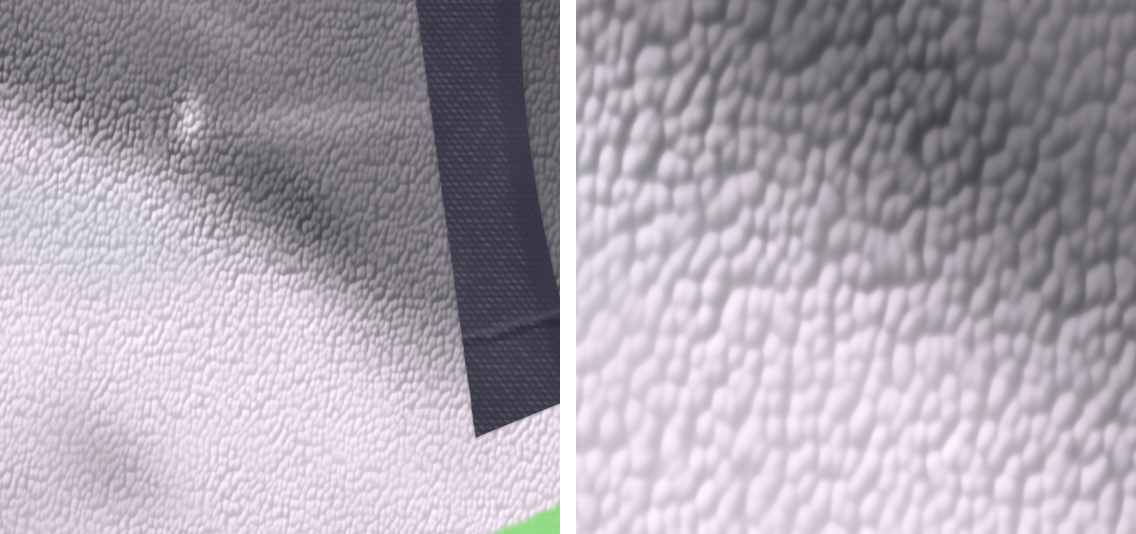
Left: the whole. Right: its middle third, enlarged.
A WebGL 1 fragment shader for this texture:

```glsl
precision highp float;
// Pebbled silvery-pink fabric in folded light, with a dark woven strap on the right.
uniform vec2 u_resolution;

const vec3 STRAP_COLOR = vec3(0.255, 0.25, 0.305);
const vec3 STRAP_BORDER = vec3(0.235, 0.23, 0.29);
const vec3 THREAD_LIGHT = vec3(0.10, 0.10, 0.11);
const vec3 GREEN_CORNER = vec3(0.52, 0.86, 0.45);
const vec2 GRAIN_DENSITY = vec2(104.0, 62.0);

vec2 hash22(vec2 p) {
  vec3 q = fract(p.xyx * vec3(0.1031, 0.1030, 0.0973));
  q += dot(q, q.yzx + 33.33);
  return fract((q.xx + q.yz) * q.zy);
}

float valueNoise(vec2 p) {
  vec2 i = floor(p);
  vec2 f = fract(p);
  f = f * f * (3.0 - 2.0 * f);
  float low = mix(hash22(i).x, hash22(i + vec2(1.0, 0.0)).x, f.x);
  float high = mix(hash22(i + vec2(0.0, 1.0)).x, hash22(i + 1.0).x, f.x);
  return mix(low, high, f.y);
}

float fbm(vec2 p) {
  return 0.55 * valueNoise(p) + 0.3 * valueNoise(p * 2.1 + 7.3) + 0.15 * valueNoise(p * 4.3 + 3.1);
}

// Rounded grains: soft minimum of squared distances to scattered points
float grainHeight(vec2 p) {
  vec2 cell = floor(p);
  float total = 0.0;
  for (int j = -1; j <= 1; j++) {
    for (int i = -1; i <= 1; i++) {
      vec2 c = cell + vec2(float(i), float(j));
      vec2 d = c + 0.05 + 0.9 * hash22(c) - p;
      total += exp(-8.0 * dot(d, d));
    }
  }
  return log(total + 0.01) / 8.0;
}

// Soft elliptical patch, turned by angle
float patchAt(vec2 p, vec2 center, vec2 radius, float angle) {
  vec2 d = p - center;
  float c = cos(angle);
  float s = sin(angle);
  d = vec2(c * d.x + s * d.y, c * d.y - s * d.x) / radius;
  return exp(-dot(d, d));
}

// Signed depth below the diagonal fold, positive on the lit side
float foldDepth(vec2 p) {
  float x2 = p.x * p.x;
  float fold = 0.78 - 0.42 * p.x - 0.28 * x2 + 0.25 * x2 * x2 * x2;
  return fold - p.y + 0.06 * (fbm(p * 7.0) - 0.5);
}

// Broad light and shadow of the folded cloth
float clothTone(vec2 p, float depth) {
  float width = mix(0.06, 0.13, p.x);
  float lit = smoothstep(-width, width, depth);
  float shade = 0.51 + 0.10 * (fbm(p * 6.0 + 4.0) - 0.5);
  shade += 0.13 * patchAt(p, vec2(0.56, 0.74), vec2(0.20, 0.035), 0.06);
  shade -= 0.09 * patchAt(p, vec2(0.52, 0.60), vec2(0.17, 0.05), -0.65);
  shade += 0.07 * patchAt(p, vec2(0.40, 0.90), vec2(0.16, 0.04), -0.5);
  float bright = 0.83 + 0.07 * smoothstep(0.55, 0.35, p.y);
  bright += 0.08 * (fbm(p * 5.0 + 11.0) - 0.5);
  bright -= 0.13 * patchAt(p, vec2(0.20, 0.12), vec2(0.13, 0.07), -0.7);
  bright -= 0.08 * patchAt(p, vec2(0.0, 0.08), vec2(0.16, 0.13), 0.0);
  bright -= 0.09 * patchAt(p, vec2(0.72, 0.31), vec2(0.14, 0.06), -0.5);
  float highlight = 0.30 * patchAt(p, vec2(0.34, 0.74), vec2(0.022, 0.05), -0.1);
  return mix(shade, bright, lit) + highlight;
}

// Side-lit relief of the grains, with its extremes compressed
float grainRelief(vec2 p) {
  vec2 warp = vec2(valueNoise(p * 30.0), valueNoise(p * 30.0 + 19.0)) - 0.5;
  vec2 g = (vec2(p.x - 0.12 * p.y, p.y) + 0.005 * warp) * GRAIN_DENSITY;
  float h = grainHeight(g);
  float relief = h - grainHeight(g + vec2(-0.28, 0.3)) + 0.6 * (h + 0.07);
  return relief / (1.0 + 1.5 * abs(relief));
}

vec3 clothColor(vec2 p) {
  float depth = foldDepth(p);
  float contrast = 0.33 + 0.30 * exp(-pow(depth / 0.11, 2.0)) * mix(1.2, 0.6, p.x);
  contrast += 0.45 * patchAt(p, vec2(0.34, 0.74), vec2(0.04, 0.06), 0.0);
  contrast *= 0.7 + 0.6 * valueNoise(p * 22.0 + 5.0);
  float tone = clothTone(p, depth) + contrast * grainRelief(p);
  vec3 color = vec3(tone, 0.02 + 0.925 * tone, 0.035 + 0.96 * tone);
  float cool = patchAt(p, vec2(0.14, 0.54), vec2(0.22, 0.09), -0.2);
  return color + cool * vec3(-0.03, 0.015, 0.0);
}

// Staggered rows of small raised threads
float weave(vec2 p) {
  vec2 g = p * vec2(74.0, 92.0);
  g.x += 0.5 * mod(floor(g.y), 2.0);
  vec2 d = fract(g) - 0.5;
  d.y += 0.35 * d.x;
  return smoothstep(0.6, 0.05, length(d * vec2(0.9, 1.2))) * (0.3 + 0.8 * hash22(floor(g)).x);
}

vec3 strapColor(vec2 p, float across, float fromRight) {
  float border = smoothstep(0.055, 0.035, fromRight);
  vec3 color = mix(STRAP_COLOR, STRAP_BORDER, border);
  color += THREAD_LIGHT * (weave(vec2(across, p.y)) - 0.2) * (1.0 - 0.75 * border);
  float seam = p.y - 0.355 - 0.25 * across + 0.01 * valueNoise(p * 40.0);
  color += 0.05 * exp(-pow(seam / 0.006, 2.0)) - 0.05 * exp(-pow((seam + 0.014) / 0.007, 2.0));
  return color + 0.05 * (fbm(p * 9.0) - 0.5);
}

void main() {
  vec2 p = gl_FragCoord.xy / u_resolution.x;
  float soft = 0.002;
  float across = p.x - 0.873 + 0.137 * p.y + 0.002 * (valueNoise(p * 90.0) - 0.5);
  float rise = max(0.953 - p.y, 0.0);
  float fromRight = 0.93 + 0.25 * rise * rise - p.x;
  float fromBottom = p.y - 0.172 - 0.405 * (p.x - 0.849);

  vec3 color = clothColor(p);
  float behind = smoothstep(soft, -soft, fromRight) * step(0.4, p.y);
  color *= 1.0 - behind * mix(0.15, 0.25, smoothstep(0.5, 0.9, p.y));
  float corner = p.y - 0.42 * (p.x - 0.885) + 0.012 * (valueNoise(p * 60.0) - 0.5);
  color = mix(color, GREEN_CORNER, 0.85 * smoothstep(0.012, -0.008, corner));

  float inside = min(across, min(fromRight, fromBottom));
  color *= 1.0 - 0.12 * smoothstep(-0.008, 0.0, inside);
  color = mix(color, strapColor(p, across, fromRight), smoothstep(-soft, soft, inside));
  gl_FragColor = vec4(clamp(color, 0.0, 1.0), 1.0);
}
```
